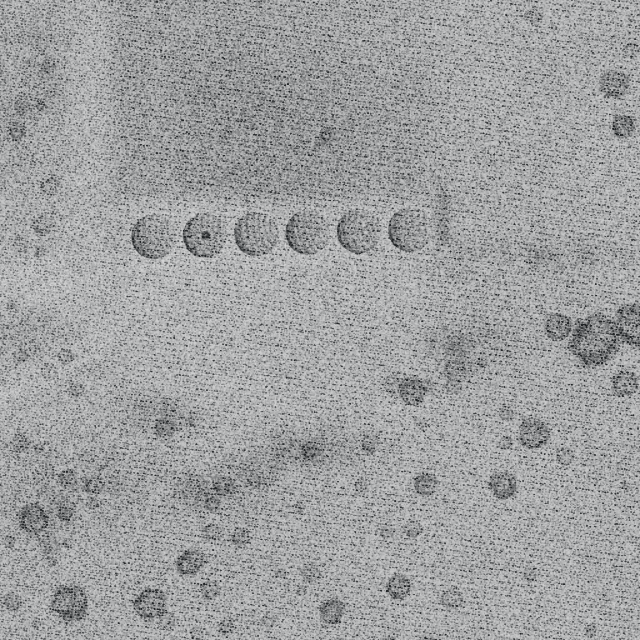
Write a Shadertoy shader that draws this texture.

```glsl
// Grainy grey aerial view of open land: six round tanks in a row, scattered shrubs and sloping furrows.

float hash(vec2 p) {
    vec3 q = fract(p.xyx * vec3(0.1031, 0.1030, 0.0973));
    q += dot(q, q.yzx + 33.33);
    return fract((q.x + q.y) * q.z);
}

// Smoothly joined random lattice
float grain(vec2 p) {
    vec2 i = floor(p), f = smoothstep(0.0, 1.0, p - i);
    return mix(mix(hash(i), hash(i + vec2(1, 0)), f.x),
               mix(hash(i + vec2(0, 1)), hash(i + vec2(1, 1)), f.x), f.y);
}

// Layered, turned sines for uneven ground, about -1 to 1
float mottle(vec2 p) {
    float sum = 0.0, amp = 0.5;
    for (int i = 0; i < 5; i++) {
        p = mat2(0.8, 0.6, -0.6, 0.8) * p * 1.9 + 1.3;
        sum += amp * sin(p.x + 1.7 * sin(p.y)) * sin(p.y + 1.3 * sin(p.x));
        amp *= 0.68;
    }
    return sum;
}

// Cellular specks: dark dots with random weight
float specks(vec2 p) {
    vec2 cell = floor(p);
    float dark = 0.0;
    for (int y = -1; y <= 1; y++)
    for (int x = -1; x <= 1; x++) {
        vec2 id = cell + vec2(x, y);
        vec2 offset = vec2(hash(id), 0.25 + 0.5 * hash(id + 71.0));
        float d = length((p - id - offset) * vec2(0.8, 1.0));
        dark = max(dark, hash(id + 137.0) * (1.0 - smoothstep(0.15, 0.5, d)));
    }
    return dark;
}

float patchAt(vec2 p, vec2 centre, vec2 size) {
    vec2 q = (p - centre) / size;
    return exp(-dot(q, q));
}

float softBox(vec2 p, vec2 low, vec2 high, float blur) {
    vec2 s = smoothstep(low - blur, low + blur, p) * (1.0 - smoothstep(high - blur, high + blur, p));
    return s.x * s.y;
}

// Shrub crown with a shaded lower left rim
float shrub(vec2 p, vec2 centre, float radius, float ragged) {
    vec2 q = (p - centre) / radius;
    float d = length(q) + 0.25 * ragged;
    float rim = exp(-pow((d - 0.78) / 0.2, 2.0)) * (0.6 - 0.35 * dot(q, vec2(0.75, 0.45)));
    return 0.4 * (1.0 - smoothstep(0.8, 1.08, d)) + 0.6 * max(rim, 0.0);
}

// Broad light and dark areas; the dark ones are broken into clumps
float groundTone(vec2 p) {
    float t = 0.635 + 0.02 * mottle(p * 5.0);
    t -= 0.06 * softBox(p, vec2(0.175, 0.69), vec2(0.68, 1.1), 0.025) * (1.0 - smoothstep(0.45, 0.75, p.x));
    t -= 0.035 * softBox(p, vec2(0.3, 0.69), vec2(0.69, 0.9), 0.05);
    t += 0.035 * softBox(p, vec2(0.2, 0.58), vec2(0.68, 0.69), 0.008);
    t += 0.025 * softBox(p, vec2(0.207, 0.34), vec2(0.67, 0.59), 0.02);
    t += 0.06 * patchAt(p, vec2(0.06, 0.56), vec2(0.18, 0.05));
    t += 0.05 * patchAt(p, vec2(0.14, 0.84), vec2(0.035, 0.25));
    t += 0.05 * exp(-pow((p.y - 0.38 - 0.55 * p.x) / 0.025, 2.0)) * (1.0 - smoothstep(0.16, 0.23, p.x));
    float clumps = 0.06 * patchAt(p, vec2(0.03, 0.88), vec2(0.08, 0.11));
    clumps += 0.05 * patchAt(p, vec2(0.05, 0.48), vec2(0.08, 0.04));
    clumps += 0.08 * patchAt(p, vec2(0.08, 0.24), vec2(0.12, 0.06));
    clumps += 0.06 * patchAt(p, vec2(0.82, 0.6), vec2(0.17, 0.025));
    clumps += 0.08 * patchAt(p, vec2(0.69, 0.65), vec2(0.018, 0.06));
    clumps += 0.09 * patchAt(p, vec2(0.72, 0.46), vec2(0.06, 0.045));
    clumps += 0.1 * patchAt(p, vec2(0.26, 0.355), vec2(0.06, 0.03));
    clumps += 0.1 * patchAt(p, vec2(0.47, 0.29), vec2(0.1, 0.035));
    clumps += 0.07 * patchAt(p, vec2(0.31, 0.23), vec2(0.12, 0.04));
    return t - clumps * (1.0 + 1.4 * mottle(p * 16.0));
}

void mainImage(out vec4 fragColor, in vec2 fragCoord) {
    vec2 uv = fragCoord / iResolution.xy;
    float ragged = mottle(uv * 45.0);
    float tone = groundTone(uv);

    // Main shrubs: centre and radius
    const vec3 crowns[16] = vec3[16](
        vec3(0.931, 0.469, 0.042), vec3(0.875, 0.49, 0.022), vec3(0.995, 0.492, 0.036), vec3(0.977, 0.401, 0.021),
        vec3(0.974, 0.804, 0.020), vec3(0.961, 0.868, 0.022), vec3(0.836, 0.322, 0.025), vec3(0.664, 0.243, 0.018),
        vec3(0.787, 0.24, 0.022), vec3(0.111, 0.06, 0.030), vec3(0.052, 0.19, 0.024), vec3(0.235, 0.058, 0.027),
        vec3(0.297, 0.122, 0.022), vec3(0.622, 0.083, 0.021), vec3(0.52, 0.045, 0.020), vec3(0.645, 0.39, 0.023));
    float cover = 0.0;
    for (int i = 0; i < 16; i++)
        cover = max(cover, shrub(uv, crowns[i].xy, crowns[i].z, ragged));

    // Small shrubs, thickest along the lower diagonal and the left side
    vec2 cell = floor(uv * 22.0);
    for (int y = -1; y <= 1; y++)
    for (int x = -1; x <= 1; x++) {
        vec2 id = cell + vec2(x, y);
        vec2 centre = (id + 0.2 + 0.6 * vec2(hash(id + 5.0), hash(id + 19.0))) / 22.0;
        float belt = exp(-pow((centre.y - 0.02 - 0.58 * centre.x) / 0.1, 2.0)) * smoothstep(0.2, 0.35, centre.x);
        float chance = 0.05 + 0.4 * belt * (1.0 - smoothstep(0.7, 0.85, centre.x));
        chance += 0.14 * (1.0 - smoothstep(0.25, 0.4, centre.y)) + 0.2 * (1.0 - smoothstep(0.08, 0.16, centre.x));
        chance *= 1.0 - softBox(centre, vec2(0.17, 0.4), vec2(0.65, 1.1), 0.03);
        float radius = 0.008 + 0.01 * hash(id + 43.0);
        cover = max(cover, 0.6 * step(hash(id + 91.0), chance) * shrub(uv, centre, radius, ragged));
    }
    tone -= cover * (0.3 + 0.15 * ragged);

    // Row of tanks: faint outer rim, shaded left wall, ribbed floor
    for (int i = 0; i < 6; i++) {
        float n = float(i);
        vec2 q = (uv - vec2(0.24 + 0.0802 * n, 0.63 + 0.0022 * n)) / 0.035;
        float d = length(q), inside = 1.0 - smoothstep(0.95, 1.03, d);
        float shade = 0.555 + 0.05 * q.x + 0.06 * sin(24.0 * length(q - vec2(1.6, 0.4)));
        shade -= 0.17 * smoothstep(0.45, 1.0, d) * smoothstep(-0.25, 0.9, -dot(q, vec2(0.9, 0.3)));
        shade -= 0.12 * smoothstep(0.8, 1.0, d) * smoothstep(0.0, 0.8, -q.y);
        if (i == 1) shade -= 0.4 * (1.0 - smoothstep(0.12, 0.24, length(q - vec2(0.04, 0.0))));
        tone += 0.025 * exp(-pow((d - 1.08) / 0.08, 2.0));
        tone = mix(tone, shade, inside);
    }

    // Sloping furrows broken into specks, then fine grain
    vec2 furrow = vec2(uv.x - 0.13 * uv.y, uv.y + 0.13 * uv.x);
    float rows = 0.5 + 0.5 * sin(furrow.y * 660.0 + 0.6 * sin(furrow.x * 17.0));
    float rowStrength = mix(0.3, 1.0, smoothstep(0.12, 0.25, uv.x));
    float dots = specks(furrow * 230.0);
    tone += 0.1 - dots * (0.34 + 0.3 * rowStrength * (rows - 0.5) + 0.15 * cover);
    tone += 0.03 * rowStrength * (0.5 - rows);
    tone += 0.33 * (grain(uv * 512.0 - 0.5) - 0.5);

    // Gently hold back the highlights
    tone -= 0.45 * max(tone - 0.68, 0.0);
    tone = clamp(tone, 0.14, 0.83);
    fragColor = vec4(tone + vec3(-0.006, 0.0, 0.005) * (1.0 - tone) * 2.0, 1.0);
}
```
